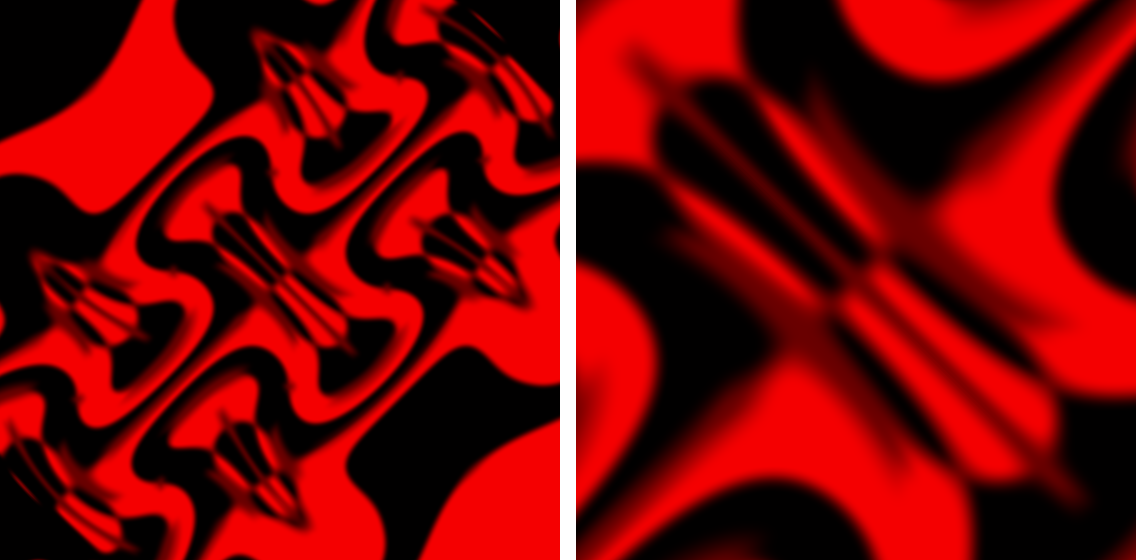
Left: the whole. Right: its middle third, enlarged.
A Shadertoy shader for this background:

```glsl
// Glowing red and black marbled swirls folded about both diagonals.

// One fold: squeezes along one diagonal axis and stretches along the other.
vec2 fold(vec2 p, float strength, float frequency) {
    vec2 s = sin(frequency * p);
    vec2 c = cos(frequency * p);
    return p + strength * vec2(-s.x * c.y, s.y * c.x);
}

// Wave of the marbling, from -1 to 1; the shorter half side is 1.
float wave(vec2 q) {
    // x runs towards the lower right corner, y towards the upper right.
    vec2 p = 4.25 * vec2(q.x - q.y, q.x + q.y);
    // The swirls unwind towards the ends of the falling diagonal.
    float calm = mix(1.0, 0.4, smoothstep(2.5, 5.5, abs(p.x)));
    p = fold(p, 0.5, 0.8);             // broad bend
    p = fold(p, 1.4 * calm, 1.0);      // large swirls
    p = fold(p, 1.5 * calm, 1.0);
    p = fold(p, 0.5 * calm, 2.0);      // small creases
    return sin(2.0 * p.x);
}

// Brightness with edges of nearly even softness, however far they stretch.
float marble(vec2 q) {
    vec2 h = vec2(0.004, 0.0);
    float w = wave(q);
    float slope = length(vec2(wave(q + h) - w, wave(q + h.yx) - w)) / h.x;
    float level = w / (0.014 * slope + 0.015);
    // Two opposite corners sink into the dark.
    level -= 3.0 * smoothstep(0.78, 0.88, 0.5 * abs(q.x + q.y));
    return smoothstep(-0.9, 1.1, level);
}

void mainImage(out vec4 fragColor, in vec2 fragCoord) {
    float side = min(iResolution.x, iResolution.y);
    float glow = 0.0;

    // Soft filter over a small square keeps the thin creases smooth.
    for (int j = -1; j <= 1; j++) {
        for (int i = -1; i <= 1; i++) {
            vec2 offset = vec2(float(i), float(j)) * 0.005;
            vec2 q = (2.0 * fragCoord - iResolution.xy) / side + offset;
            glow += marble(q) / 9.0;
        }
    }

    vec3 ember = mix(vec3(0.004, 0.0, 0.0), vec3(0.96, 0.0, 0.003), glow);
    fragColor = vec4(ember, 1.0);
}
```
